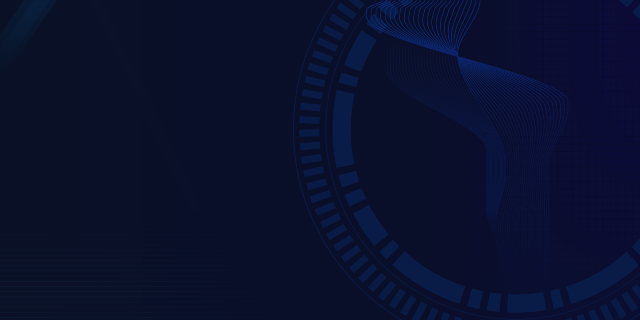
Write a WebGL 1 fragment shader that draws this background.

```glsl
precision highp float;
// Dark navy backdrop with a segmented dial, a twisted line ribbon, a beam and fine grids.

uniform vec2 u_resolution;

#define DIAL_CENTER vec2(1.612, 0.596)
#define DIAL_COLOR vec3(0.035, 0.107, 0.278)
#define TICK_COUNT 100.0
#define SEGMENT_GAP 0.042
#define RIBBON_COLOR vec3(0.045, 0.21, 0.62)
#define RIBBON_LINES 24
#define BEAM_COLOR vec3(0.03, 0.16, 0.29)
#define GRID_STEP 0.0234
#define SCAN_STEP 0.0162

const float PI = 3.14159;
float pixel;

// Soft-edged band: 1 where x lies between lo and hi
float band(float x, float lo, float hi, float soft) {
  return smoothstep(lo - soft, lo + soft, x) * (1.0 - smoothstep(hi - soft, hi + soft, x));
}

float stroke(float dist, float halfWidth) {
  float inner = max(halfWidth - 0.5 * pixel, 0.0);
  return 1.0 - smoothstep(inner, halfWidth + 0.5 * pixel, abs(dist));
}

vec3 backdrop(vec2 p) {
  vec3 c = mix(vec3(0.038, 0.066, 0.148), vec3(0.037, 0.057, 0.160), smoothstep(0.0, 0.8, p.x));
  c = mix(c, vec3(0.040, 0.054, 0.188), smoothstep(1.25, 1.75, p.x));
  float violet = smoothstep(1.5, 2.05, p.x) * smoothstep(0.0, 0.8, p.y);
  return mix(c, vec3(0.046, 0.044, 0.222), violet);
}

// Thick ring: one run of long and short segments, repeated six times
float segments(float angle, float radius) {
  float period = PI / 3.0;
  float a = mod(angle + 0.213, period);
  float soft = 0.5 * pixel / radius;
  float gaps = 0.0;
  for (int i = 0; i < 5; i++) {
    float k = float(i);
    float center = 0.446 + 0.111 * k + 0.145 * step(2.5, k) - 0.012 * step(3.5, k);
    gaps = max(gaps, band(a, center - 0.5 * SEGMENT_GAP, center + 0.5 * SEGMENT_GAP, soft));
  }
  return (1.0 - gaps) * band(radius, 0.516, 0.573, 0.5 * pixel);
}

float dial(vec2 p) {
  vec2 d = p - DIAL_CENTER;
  float radius = max(length(d), 0.01);
  float angle = atan(-d.y, -d.x);
  float cell = 2.0 * PI / TICK_COUNT;
  float offset = abs(mod(angle - 0.018 + 0.5 * cell, cell) - 0.5 * cell) * radius;
  float ticks = stroke(offset, 0.0108) * band(radius, 0.614, 0.677, 0.5 * pixel);
  float rims = 0.9 * stroke(radius - 0.695, 0.0015) + 0.7 * stroke(radius - 0.594, 0.0015);
  return max(max(segments(angle, radius), 0.92 * ticks), rims);
}

// Ribbon borders: x as a function of depth below the top edge
float outerEdge(float v) {
  return 1.195 - 0.05 * smoothstep(0.0, 0.03, v) + 0.63 * smoothstep(0.05, 0.32, v)
       - 0.06 * smoothstep(0.34, 0.52, v);
}

float middleEdge(float v) {
  return 1.50 - 0.07 * smoothstep(0.0, 0.17, v) + 0.15 * smoothstep(0.17, 0.5, v)
       - 0.03 * smoothstep(0.55, 0.7, v) + 0.03 * smoothstep(0.72, 0.95, v);
}

float innerEdge(float v) {
  return 1.21 + 0.31 * smoothstep(0.22, 0.47, v) + 0.04 * smoothstep(0.65, 0.8, v);
}

// One strand: t blends the borders, and inner strands turn later
float strand(float v, float t, float side) {
  float lag = 0.06 * t * smoothstep(0.15, 0.35, v);
  return mix(mix(outerEdge(v - lag), innerEdge(v), side), middleEdge(v), t);
}

float ribbon(vec2 q, float side) {
  float e = 0.001;
  float lines = 0.0;
  for (int i = 0; i < RIBBON_LINES; i++) {
    float t = float(i) / float(RIBBON_LINES - 1);
    float x = strand(q.y, t, side);
    float slope = (strand(q.y + e, t, side) - x) / e;
    lines = max(lines, stroke((q.x - x) / sqrt(1.0 + slope * slope), 0.0011));
  }
  return lines;
}

float gridLine(float x, float spacing) {
  return stroke((fract(x / spacing) - 0.5) * spacing, 0.0012);
}

void main() {
  vec2 p = gl_FragCoord.xy / u_resolution.y;
  pixel = 1.0 / u_resolution.y;
  float depth = 1.0 - p.y;
  vec3 color = backdrop(p);

  // Diagonal beam in the upper left corner, and a faint fold beside it
  float beamX = p.x + 0.69 * depth;
  float beam = 0.36 * band(beamX, 0.075, 0.178, 0.004) + 0.22 * band(beamX, 0.105, 0.155, 0.004);
  color = mix(color, BEAM_COLOR, beam * (1.0 - smoothstep(0.0, 0.27, depth)));
  float foldX = p.x - 0.30 - 0.485 * depth;
  color += 0.004 * band(foldX, -0.02, 0.015, 0.01) * (1.0 - smoothstep(0.5, 0.9, depth));

  // Scan lines in the lower left
  float scanFade = smoothstep(0.68, 0.9, depth) * (1.0 - smoothstep(0.3, 1.05, p.x));
  color += vec3(0.0, 0.024, 0.030) * gridLine(p.y, SCAN_STEP) * scanFade;

  // Dark grid on the right
  float grid = max(gridLine(p.x, GRID_STEP), gridLine(p.y, GRID_STEP));
  color *= 1.0 - 0.12 * grid * smoothstep(1.4, 1.75, p.x) * smoothstep(0.08, 0.3, p.y);

  color = mix(color, DIAL_COLOR, dial(p));

  // Twisted ribbon, bright near the top and fading downwards
  vec2 q = vec2(p.x, depth);
  float glow = 0.13 + 0.45 * (1.0 - smoothstep(0.1, 0.5, depth));
  float front = ribbon(q, 0.0) * glow * (1.0 - smoothstep(0.6, 1.0, depth));
  float back = ribbon(q, 1.0) * 0.17 * band(depth, 0.16, 0.7, 0.06);
  color = mix(color, RIBBON_COLOR, max(front, back));

  gl_FragColor = vec4(color, 1.0);
}
```
